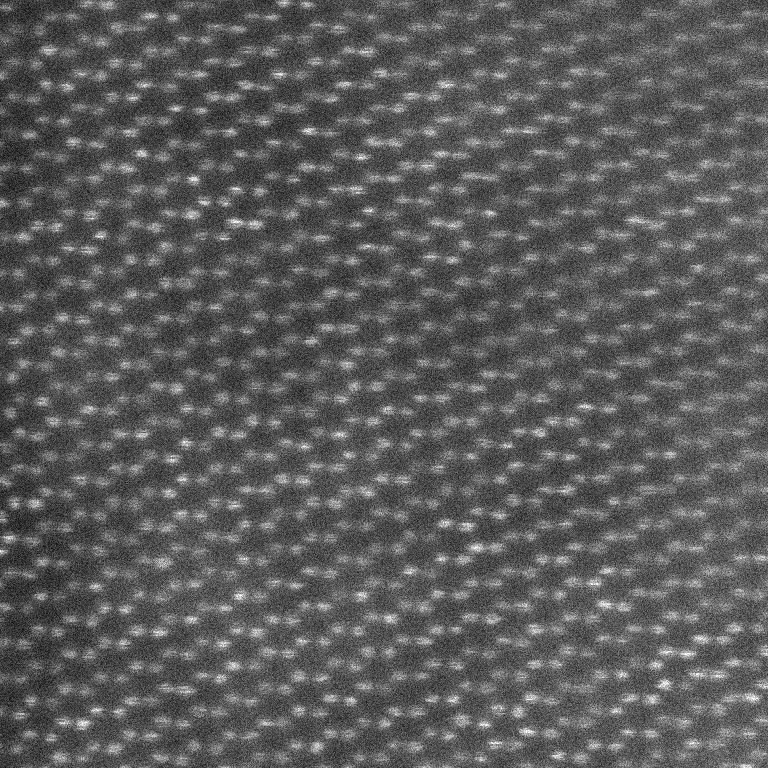
Write a three.js fragment shader that draws this pattern.

```glsl
#define STEP_A vec2(0.0445, 0.0153)    // lattice vector, rising to the right
#define STEP_B vec2(0.0035, 0.0453)    // lattice vector, nearly upright
#define ANCHOR vec2(0.4766, 0.4965)    // middle of one pair of spots
#define HALF_PAIR vec2(0.0136, -0.0012)
#define SPOT_SIZE vec2(0.0070, 0.0048)
#define HALO_SIZE vec2(0.0105, 0.0090)
#define SPOT_GAIN 0.205
#define HALO_GAIN 0.095
#define BASE_GRAY 0.266
#define GRAIN_GAIN 0.143
#define GRAIN_CELLS 768.0
#define SCAN_LINES 420.0

varying vec2 vUv;

float hash(vec2 p) {
  vec3 q = fract(vec3(p.xyx) * 0.1031);
  q += dot(q, q.yzx + 33.33);
  return fract((q.x + q.y) * q.z);
}

float valueNoise(vec2 p) {
  vec2 i = floor(p);
  vec2 f = smoothstep(0.0, 1.0, p - i);
  return mix(mix(hash(i), hash(i + vec2(1.0, 0.0)), f.x),
             mix(hash(i + vec2(0.0, 1.0)), hash(i + vec2(1.0, 1.0)), f.x), f.y);
}

// Noise that is smooth along a scan line and independent between lines
float streak(float x, float row) {
  float i = floor(x);
  return mix(hash(vec2(i, row)), hash(vec2(i + 1.0, row)), smoothstep(0.0, 1.0, x - i));
}

float gaussian(vec2 d, vec2 size) {
  d /= size;
  return exp(-0.5 * dot(d, d));
}

// Spot with a flatter top and steeper flanks than a gaussian
float plateau(vec2 d, vec2 size) {
  d /= size;
  return exp(-0.45 * pow(dot(d, d), 1.35));
}

float cross2(vec2 a, vec2 b) {
  return a.x * b.y - a.y * b.x;
}

// Honeycomb of paired spots: x is the sharp core, y the soft halo
vec2 honeycomb(vec2 p, vec2 spotSize) {
  vec2 d = p - ANCHOR;
  vec2 cell = floor(vec2(cross2(d, STEP_B), cross2(STEP_A, d)) / cross2(STEP_A, STEP_B) + 0.5);
  vec2 sum = vec2(0.0);
  for (int j = -1; j <= 1; j++) {
    for (int i = -1; i <= 1; i++) {
      vec2 id = cell + vec2(float(i), float(j));
      vec2 middle = id.x * STEP_A + id.y * STEP_B;
      for (int k = 0; k < 2; k++) {
        float side = float(k) * 2.0 - 1.0;
        vec2 seed = id + vec2(90.0 + 200.0 * float(k), 70.0);
        vec2 jitter = (vec2(hash(seed + 411.0), hash(seed + 733.0)) - 0.5) * vec2(0.004, 0.003);
        vec2 offset = d - middle - side * HALF_PAIR - jitter;
        float strength = 0.5 + hash(seed);
        vec2 size = spotSize * (0.8 + 0.4 * vec2(hash(seed + 157.0), hash(seed + 269.0)));
        sum += vec2(strength * plateau(offset, size), gaussian(offset, HALO_SIZE));
      }
    }
  }
  return sum;
}

void main() {
  vec2 pixel = floor(vUv * GRAIN_CELLS);
  float row = floor(vUv.y * SCAN_LINES);

  // Each scan line slips a little sideways
  vec2 p = vUv;
  p.x += (hash(vec2(row, 17.0)) - 0.5) * 0.003;

  // Spots stretch and flatten towards the upper right
  float stretch = smoothstep(0.5, 1.8, vUv.x + vUv.y);
  vec2 spots = honeycomb(p, SPOT_SIZE * mix(vec2(1.0), vec2(1.25, 0.82), stretch));

  // Patchy contrast, weaker in the upper right, broken by line streaks
  float contrast = (0.6 + 0.8 * valueNoise(vUv * 7.0 + 31.0)) * mix(1.1, 0.8, stretch);
  float lineStreak = streak(vUv.x * 75.0, row);
  float gray = BASE_GRAY + HALO_GAIN * spots.y;
  gray += SPOT_GAIN * contrast * spots.x * (0.45 + 1.1 * lineStreak);
  gray += (lineStreak - 0.5) * 0.02;

  // Broad shading: dark left border, lighter right side
  gray += 0.07 * (valueNoise(vUv * 3.5 + 7.0) - 0.5);
  gray += 0.06 * (valueNoise(vUv * 13.0 + 53.0) - 0.5);
  gray += 0.04 * (vUv.x - 0.5) + 0.035 * smoothstep(0.5, 1.0, vUv.x - 0.5 * vUv.y);
  gray -= 0.05 * (1.0 - smoothstep(0.0, 0.12, vUv.x));

  // Fine grain, stronger where it is brighter
  float grain = hash(pixel) + hash(pixel + 619.0) + hash(pixel + 1327.0) - 1.5;
  gray += GRAIN_GAIN * grain * (0.65 + gray);

  gl_FragColor = vec4(vec3(clamp(gray, 0.0, 1.0)), 1.0);
}
```
